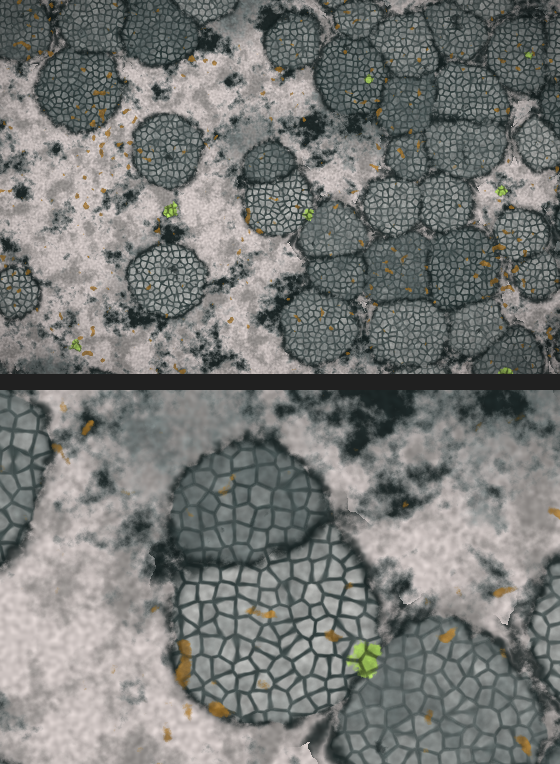
Top: the whole. Bottom: its middle third, enlarged.
This texture is drawn by a WebGL 1 fragment shader. Its source:

```glsl
precision highp float;
uniform vec2 u_resolution;

#define LICHEN_SIZE 0.165
#define AREOLE_SIZE 0.0165
#define BLOTCH_FREQ 10.0
#define RIM_WIDTH 0.0055
#define CRACK_DEPTH 0.62
#define GREEN_CHANCE 0.3
#define VIGNETTE 0.30

const vec3 PALE_ROCK = vec3(0.77, 0.735, 0.725);
const vec3 GREY_ROCK = vec3(0.54, 0.525, 0.515);
const vec3 SOOT = vec3(0.075, 0.11, 0.11);
const vec3 SLATE = vec3(0.33, 0.365, 0.365);
const vec3 ASH = vec3(0.64, 0.645, 0.635);
const vec3 OCHRE = vec3(0.50, 0.35, 0.12);
const vec3 GREEN = vec3(0.60, 0.74, 0.33);

vec2 hash2(vec2 p) {
  p = vec2(dot(p, vec2(127.1, 311.7)), dot(p, vec2(269.5, 183.3)));
  return fract(sin(p) * 43758.5);
}

float gradientNoise(vec2 p) {
  vec2 i = floor(p), f = fract(p);
  vec2 u = f * f * f * (f * (f * 6.0 - 15.0) + 10.0);
  vec2 e = vec2(0.0, 1.0);
  float a = dot(hash2(i) * 2.0 - 1.0, f);
  float b = dot(hash2(i + e.yx) * 2.0 - 1.0, f - e.yx);
  float c = dot(hash2(i + e.xy) * 2.0 - 1.0, f - e.xy);
  float d = dot(hash2(i + e.yy) * 2.0 - 1.0, f - e.yy);
  return mix(mix(a, b, u.x), mix(c, d, u.x), u.y);
}

float fbm(vec2 p) {
  float sum = 0.0, amp = 0.6;
  for (int k = 0; k < 5; k++) {
    sum += amp * gradientNoise(p);
    p = mat2(1.6, 1.2, -1.2, 1.6) * p + 7.3;
    amp *= 0.58;
  }
  return sum;
}

// Cracked plates: x = distance to the crack, y = random value of the plate
vec2 areoles(vec2 p) {
  vec2 cell = floor(p);
  float near = 9.0, next = 9.0, id = 0.0;
  for (int y = -1; y <= 1; y++)
  for (int x = -1; x <= 1; x++) {
    vec2 c = cell + vec2(x, y);
    float d = length(c + 0.1 + 0.8 * hash2(c) - p);
    if (d < near) { next = near; near = d; id = hash2(c + 31.0).x; }
    else next = min(next, d);
  }
  return vec2(0.5 * (next - near), id);
}

// Round colonies: x = depth inside, y = distance to rim or neighbour, zw = random
vec4 colonies(vec2 p) {
  vec2 cell = floor(p), id = vec2(0.0);
  float near = 9.0, next = 9.0;
  for (int y = -1; y <= 1; y++)
  for (int x = -1; x <= 1; x++) {
    vec2 c = cell + vec2(x, y), r = hash2(c + 57.0);
    float chance = mix(0.22, 0.9, smoothstep(1.5, 6.0, c.x));
    float radius = r.x < chance ? mix(0.38, 0.72, r.y) : -2.0;
    float d = length(c + 0.15 + 0.7 * hash2(c + 13.0) - p) - radius;
    if (d < near) { next = near; near = d; id = hash2(c + 91.0); }
    else next = min(next, d);
  }
  return vec4(-near, min(abs(near), 0.5 * (next - near)), id);
}

// Small bright tufts scattered on a coarse grid
float tufts(vec2 p, float rough) {
  vec2 cell = floor(p);
  float depth = -1.0;
  for (int y = -1; y <= 1; y++)
  for (int x = -1; x <= 1; x++) {
    vec2 c = cell + vec2(x, y), r = hash2(c + 171.0);
    float radius = r.x < GREEN_CHANCE ? mix(0.03, 0.09, r.y) : -1.0;
    depth = max(depth, radius - length(c + hash2(c + 5.0) - p));
  }
  return depth + 0.09 * rough;
}

void main() {
  vec2 p = gl_FragCoord.xy / u_resolution.y;
  float px = 1.0 / u_resolution.y;
  float fine = fbm(p * 48.0);
  float broad = gradientNoise(p * 3.5 + 4.0);

  // Pale mottled rock with a thin grey film and soot in the hollows
  float mottle = fbm(p * 17.0 + 20.0);
  vec3 color = mix(GREY_ROCK, PALE_ROCK, smoothstep(-0.28, 0.12, mottle + 0.3 * fine));
  float film = smoothstep(0.0, 0.36, broad + 0.5 * mottle + 0.3 * fine);
  color = mix(color, SLATE * (1.0 + 0.9 * fine), 0.85 * film);
  float hollow = fbm(p * BLOTCH_FREQ + 40.0) + 0.45 * fine + 0.25 * broad;
  color = mix(color, SLATE, 0.7 * smoothstep(-0.02, 0.16, hollow));
  color = mix(color, SOOT, 0.9 * smoothstep(0.1, 0.3, hollow));

  // Lichen colonies with lobed outlines
  vec2 warp = vec2(fbm(p * 13.0), fbm(p * 13.0 + 60.0));
  vec4 colony = colonies((p + 0.034 * warp) / LICHEN_SIZE);
  float depth = colony.x * LICHEN_SIZE, rim = colony.y * LICHEN_SIZE;
  vec2 plate = areoles((p + 0.006 * warp) / AREOLE_SIZE);
  float tone = 0.1 + 0.75 * colony.z + 0.7 * mottle + 0.3 * (plate.y - 0.5);
  vec3 crust = mix(SLATE, ASH, clamp(tone, 0.0, 1.0)) * (1.0 + 0.3 * fine);
  float soft = 0.5 * px / AREOLE_SIZE;
  float crack = 1.0 - smoothstep(0.03, 0.12 + soft, plate.x);
  float cracking = CRACK_DEPTH * (0.75 + 0.5 * colony.w + mottle);
  crust = mix(crust, SOOT * 1.5, clamp(crack * cracking, 0.0, 0.9));
  float cover = smoothstep(-px, 2.0 * px, depth);
  float wear = smoothstep(0.28, 0.42, hollow);
  color = mix(color, crust, cover * (0.96 - 0.7 * wear));

  // Dark seams around and between colonies
  float width = RIM_WIDTH * (0.9 + 1.4 * mottle) + px;
  float seam = exp(-rim * rim / (width * width)) * step(-0.02, depth);
  color = mix(color, SOOT, 0.85 * seam * smoothstep(-0.35, 0.1, fine + 0.5 * mottle));

  // Ochre crumbs in loose clusters, then green tufts
  float cluster = gradientNoise(p * 5.5 + 80.0);
  float crumb = gradientNoise(p * 46.0 + 15.0) + 0.5 * fine;
  float ochre = smoothstep(0.36, 0.5, crumb + 0.5 * cluster);
  color = mix(color, OCHRE * (1.0 + fine), 0.75 * ochre);
  float tuft = tufts(p / 0.24, fine + 0.6 * mottle);
  float green = smoothstep(-0.006, 0.012, tuft);
  color = mix(color, GREEN * (1.0 + 0.7 * fine - 0.45 * crack), 0.92 * green);

  // Grain and darker corners
  color *= 1.0 + 0.22 * gradientNoise(p * 150.0);
  vec2 offset = gl_FragCoord.xy / u_resolution - 0.5;
  color *= 1.04 - VIGNETTE * smoothstep(0.1, 0.55, dot(offset, offset));
  gl_FragColor = vec4(clamp(color, 0.0, 1.0), 1.0);
}
```
